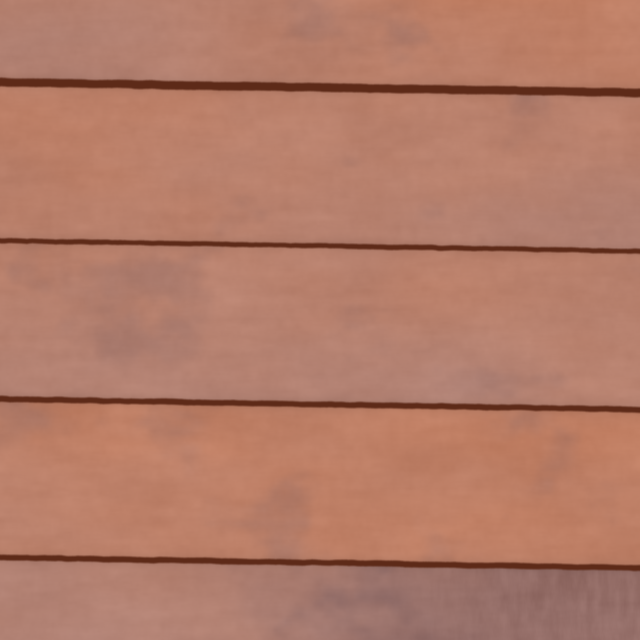
Give the GLSL for this texture, as a Shadertoy shader.

```glsl
// Weathered reddish timber boards with thin, slightly sloping dark seams.
#define BOARD_HEIGHT 0.2475
#define FIRST_SEAM 0.129
#define SLOPE 0.0165
#define SEAM_HALF_WIDTH 0.0047
#define SEAM_SOFTNESS 0.0024
#define SEAM_WOBBLE 0.0022
#define MAUVE_WOOD vec3(0.690, 0.508, 0.458)
#define WARM_WOOD vec3(0.755, 0.498, 0.390)
#define WORN_WOOD vec3(0.555, 0.412, 0.395)
#define SEAM_COLOR vec3(0.365, 0.165, 0.095)

// Warmth at the left and right end of each board, bottom to top.
const vec2 BOARD_WARMTH[5] = vec2[5](
    vec2(0.12, 0.10), vec2(0.82, 0.85), vec2(0.34, 0.38),
    vec2(0.58, 0.30), vec2(0.38, 0.98));

float hash(vec2 p) {
    vec3 q = fract(vec3(p.xyx) * 0.1031);
    q += dot(q, q.yzx + 33.33);
    return fract((q.x + q.y) * q.z);
}

float noise(vec2 p) {
    vec2 cell = floor(p), f = fract(p);
    f = f * f * (3.0 - 2.0 * f);
    float low = mix(hash(cell), hash(cell + vec2(1, 0)), f.x);
    float high = mix(hash(cell + vec2(0, 1)), hash(cell + vec2(1, 1)), f.x);
    return mix(low, high, f.y);
}

// Layered noise, centred on zero.
float fbm(vec2 p) {
    float sum = 0.0, gain = 0.5;
    for (int i = 0; i < 4; i++) {
        sum += gain * (noise(p) - 0.5);
        p = p * 2.03 + 17.3;
        gain *= 0.5;
    }
    return sum;
}

vec3 boardColor(vec2 uv, float board, float height) {
    vec2 p = uv + vec2(board * 7.31 + 20.0, board * 3.17 + 20.0);

    // Broad warm and mauve patches, warmer towards the upper edge.
    vec2 ends = BOARD_WARMTH[clamp(int(board) + 1, 0, 4)];
    float warmth = mix(ends.x, ends.y, smoothstep(0.1, 0.9, uv.x));
    warmth += 0.30 * (height - 0.5) + 0.65 * fbm(p * vec2(3.0, 7.0));
    vec3 color = mix(MAUVE_WOOD, WARM_WOOD, clamp(warmth, 0.0, 1.1));

    // Grey wear: heavy on the lowest board's right, faint on the others.
    float patches = fbm(p * vec2(7.0, 9.0));
    float lowest = 1.0 - step(-0.5, board);
    float wear = lowest * smoothstep(0.25, 0.85, uv.x + 0.5 * patches) * 0.8;
    wear += 0.35 * smoothstep(0.12, 0.35, patches);
    color = mix(color, WORN_WOOD, wear);

    // Blurred mottling, faint lengthwise grain and fine grit.
    float shade = 0.055 * fbm(p * vec2(9.0, 14.0));
    shade += 0.035 * fbm(p * vec2(16.0, 70.0));
    shade += 0.025 * fbm(p * vec2(75.0, 60.0));
    shade += lowest * 0.07 * smoothstep(0.5, 0.9, uv.x) * fbm(p * vec2(90.0, 28.0));
    return color + shade;
}

void mainImage(out vec4 fragColor, in vec2 fragCoord) {
    vec2 uv = fragCoord / iResolution.xy;

    // Board coordinate: seams lie on whole numbers.
    float across = (uv.y + SLOPE * uv.x - FIRST_SEAM) / BOARD_HEIGHT;
    float board = floor(across);
    float seam = floor(across + 0.5);
    vec3 color = boardColor(uv, board, across - board);

    // Uneven seam, with its own thickness on every row.
    vec2 edge = vec2(uv.x * 55.0, seam * 9.0 + 40.0);
    float offset = (across - seam) * BOARD_HEIGHT + SEAM_WOBBLE * fbm(edge);
    float thickness = 0.82 + 0.14 * seam * step(2.5, seam) + 0.14 * step(0.5, abs(seam - 2.0));
    thickness += 0.25 * fbm(edge * 0.6 + 9.0);
    float distanceToEdge = abs(offset) - SEAM_HALF_WIDTH * thickness;
    float softness = max(SEAM_SOFTNESS, 1.0 / iResolution.y);
    float coverage = 1.0 - smoothstep(-softness, softness, distanceToEdge);

    // Soft shadow beside the seam.
    color *= 1.0 - 0.07 * exp(-max(distanceToEdge, 0.0) / 0.006);
    color = mix(color, SEAM_COLOR, coverage);
    fragColor = vec4(clamp(color, 0.0, 1.0), 1.0);
}
```
